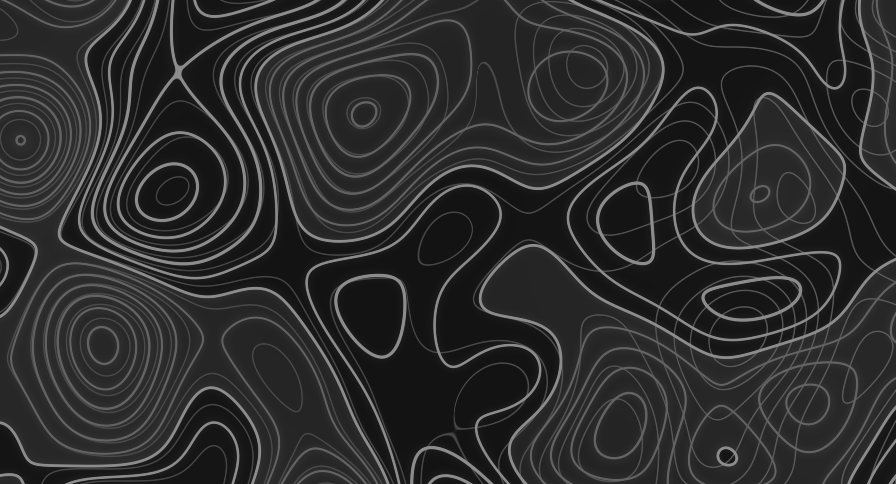
This pattern is drawn by a Shadertoy shader. Its source:

```glsl
#define WAVES 18
#define K_LOW 6.0         // slowest wave, radians per canvas height
#define K_HIGH 21.0       // fastest wave
#define LEVEL_STEP 0.45   // height between contours
#define DARK_SHIFT 0.08   // raises the edge of the dark areas
#define THICK 0.0062      // stroke widths in canvas heights
#define MEDIUM 0.0046
#define FINE 0.0029
#define GLOW 0.022

const vec3 DARK_GROUND = vec3(0.078);
const vec3 LIGHT_GROUND = vec3(0.146);
const vec3 BRIGHT_LINE = vec3(0.55);
const vec3 DIM_LINE = vec3(0.39);
const vec3 FINE_LINE = vec3(0.31);

float hash(float n) {
    return fract(sin(n * 91.17 + 3.7) * 4375.85);
}

// Layered sines in many directions: x = height, yz = slope.
// Drift shifts each wave differently, giving a related but distorted relief.
vec3 relief(vec2 p, float drift) {
    vec3 sum = vec3(0.0);
    float power = 0.0;
    for (int i = 0; i < WAVES; i++) {
        float n = float(i);
        float t = n / float(WAVES - 1);
        float angle = n * 2.4 + 0.5;
        float weight = 1.0 - 0.65 * t;
        vec2 k = mix(K_LOW, K_HIGH, t) * vec2(cos(angle), sin(angle));
        float phase = dot(k, p) + 6.2832 * hash(n)
                    + drift * (2.0 * hash(n + 40.0) - 1.0);
        sum += weight * vec3(sin(phase), k * cos(phase));
        power += weight * weight;
    }
    sum *= sqrt(2.0 / power);
    sum.x -= DARK_SHIFT;
    return sum;
}

// Distance to the nearest contour, in canvas heights
float contourDistance(vec3 field, float offset) {
    float h = (field.x - offset) / LEVEL_STEP;
    float gap = abs(h - round(h)) * LEVEL_STEP;
    return gap / max(length(field.yz), 1.2);
}

float stroke(float dist, float width, float px) {
    return 1.0 - smoothstep(-0.6 * px, 0.6 * px, dist - 0.5 * width);
}

void mainImage(out vec4 fragColor, in vec2 fragCoord) {
    float px = 1.0 / iResolution.y;
    vec2 p = fragCoord * px;
    float side = p.x * iResolution.y / iResolution.x;

    // Companion contours run parallel on the left and cross on the right
    float drift = 0.2 + 1.1 * smoothstep(0.35, 1.0, side + 0.1 * sin(3.0 * p.y));
    vec3 field = relief(p, 0.0);
    vec3 echo = relief(p, drift);

    // Flat ground with a faint uneven tone
    float slope = max(length(field.yz), 1.2);
    float inside = smoothstep(-0.7 * px, 0.7 * px, field.x / slope);
    float tone = 0.009 * sin(4.1 * p.x + 1.5 * sin(3.3 * p.y));
    vec3 color = mix(LIGHT_GROUND + tone, DARK_GROUND + 0.4 * tone, inside);

    // Soft light beside the main contours
    float dist = contourDistance(field, 0.0);
    color += 0.03 * exp(-dist * dist / (0.25 * GLOW * GLOW));

    // Fine companion contours
    float fineLine = stroke(contourDistance(echo, 0.3 * LEVEL_STEP), FINE, px);
    color = mix(color, FINE_LINE + 0.08 * smoothstep(0.4, 0.9, side), 0.85 * fineLine);

    // Main contours: heavy around and within dark areas, lighter elsewhere
    float level = round(field.x / LEVEL_STEP);
    float heavy = step(-0.5, level);
    float vary = 0.85 + 0.25 * hash(level + 12.0);
    float width = mix(MEDIUM, THICK, heavy) * vary;
    vec3 ink = mix(DIM_LINE, BRIGHT_LINE, heavy);
    color = mix(color, ink, stroke(dist, width, px));

    fragColor = vec4(color, 1.0);
}
```
